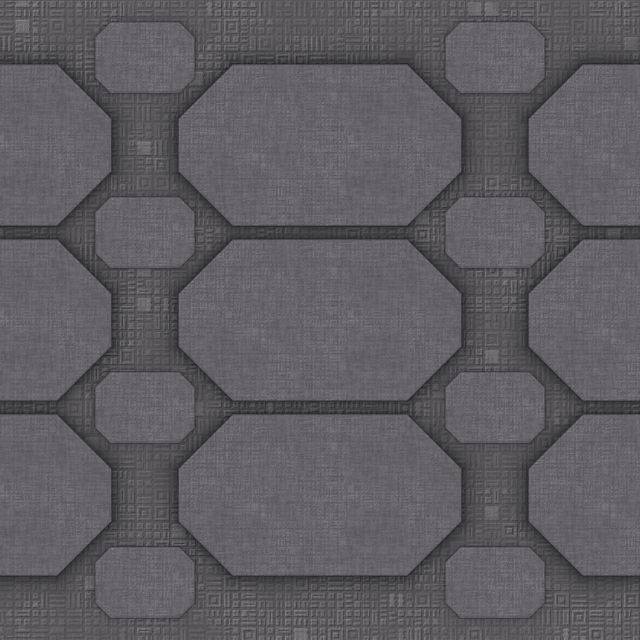
Give the GLSL for this pattern, as a WebGL 2 fragment shader.

```glsl
#version 300 es
precision highp float;
// Chamfered metal plates, large and small, floating over a recessed circuit floor.
// Plates are folded-grid distance fields; the floor is randomly split cells of
// nested grooves, lit as an emboss and darkened by soft contact shadows.

uniform vec2 u_resolution;
out vec4 outColor;

const vec2 PITCH = vec2(0.547, 0.2734);
const vec2 BIG_HALF = vec2(0.2214, 0.1263);
const vec2 SMALL_HALF = vec2(0.078, 0.0557);
const float BIG_CHAMFER = 0.085;
const float SMALL_CHAMFER = 0.024;
const vec3 FLOOR_COLOR = vec3(0.366, 0.359, 0.369);
const vec3 PLATE_COLOR = vec3(0.404, 0.395, 0.411);

float hash(vec2 p) {
    return fract(sin(dot(p, vec2(127.1, 311.7))) * 43758.5453);
}

float noise(vec2 p) {
    vec2 i = floor(p), f = fract(p);
    f = f * f * (3.0 - 2.0 * f);
    return mix(mix(hash(i), hash(i + vec2(1, 0)), f.x),
               mix(hash(i + vec2(0, 1)), hash(i + vec2(1, 1)), f.x), f.y);
}

float cloud(vec2 p) {
    return 0.45 * noise(p) + 0.33 * noise(p * 2.1 + 7.0) + 0.22 * noise(p * 4.3 + 3.0);
}

// Signed distance to a box with cut corners
float chamferBox(vec2 p, vec2 halfSize, float cut) {
    vec2 q = abs(p) - halfSize;
    float box = length(max(q, 0.0)) + min(max(q.x, q.y), 0.0);
    return max(box, (q.x + q.y + cut) * 0.70711);
}

// Position relative to the nearest plate of a limited grid
vec2 foldGrid(vec2 p, vec2 offset, vec2 limit) {
    vec2 id = floor(p / PITCH - offset + 0.5) + offset;
    return p - PITCH * clamp(id, -limit, limit);
}

// Height of random rectangular cells: x = groove relief, y = raised flat pad
vec2 circuit(vec2 p, float groove) {
    vec2 size = vec2(0.125);
    for (int i = 0; i < 6; i++) {
        vec2 corner = floor(p / size) * size;
        float pick = hash(corner * 64.0 + float(i) * 5.3);
        if (i > 3 && pick > 0.7) break;
        if (size.x > size.y * 1.9 || (pick < 0.4 && size.y < size.x * 1.9)) size.x *= 0.5;
        else size.y *= 0.5;
    }
    vec2 corner = floor(p / size) * size;
    vec2 local = p - corner;
    vec2 border = min(local, size - local);
    float edge = min(border.x, border.y);
    float kind = hash(corner * 64.0 + size * 91.0 + 2.7);
    float coord = kind < 0.5 ? edge : (kind < 0.68 ? local.x : local.y);
    float wave = abs(fract(coord / groove) - 0.5) * 2.0;
    float relief = smoothstep(0.25, 0.75, 1.0 - wave);
    float inner = smoothstep(0.1, 0.4, edge / groove);
    float pad = step(0.86, kind) * smoothstep(0.3, 0.6, edge / groove);
    return vec2(mix(relief * inner, 1.0, pad), pad);
}

// Emboss shading from two height samples, plus tone of grooves and pads
float circuitTone(vec2 p, float groove) {
    vec2 here = circuit(p, groove);
    vec2 lit = circuit(p + vec2(-0.2, 0.2) * groove, groove);
    return 0.65 * (here.x - lit.x) + 0.4 * (here.x - 0.45) + 0.35 * here.y;
}

// Woven grain with worn light patches; p is local to the plate
vec3 plateSurface(vec2 p) {
    float weave = noise(p * vec2(400.0, 70.0)) + noise(p * vec2(70.0, 400.0) + 9.0) - 1.0;
    float grain = hash(floor(p * 512.0)) - 0.5;
    float wear = cloud(p * 16.0 + 21.0);
    float etched = circuitTone(p * 2.3 + 0.31, 0.0115);
    float tone = 0.04 * weave + 0.036 * grain + 0.045 * (wear - 0.5);
    tone += etched * mix(0.012, 0.05, smoothstep(0.35, 0.65, wear));
    return PLATE_COLOR + tone * vec3(1.0, 1.0, 1.06);
}

// Two sizes of circuitry, brighter where worn
vec3 floorSurface(vec2 p) {
    float wear = cloud(p * 15.0 + 4.0);
    float contrast = mix(0.05, 0.115, smoothstep(0.35, 0.7, wear));
    float tone = circuitTone(p * 1.15 + 0.05, 0.0092) * contrast;
    tone += circuitTone(p * 2.1 + 0.43, 0.0105) * contrast * 0.4;
    tone += 0.05 * (wear - 0.5) + 0.03 * (noise(p * 300.0) - 0.5);
    return FLOOR_COLOR + tone;
}

float shadow(float d, float strength, float reach) {
    return 1.0 - strength * exp(-max(d, 0.0) / reach);
}

// Lay a plate over the base with a dark rim and a thin lit upper bevel
vec3 addPlate(vec3 base, vec2 p, float d, float pixel) {
    float rim = smoothstep(0.002, 0.0, abs(d));
    float bevel = smoothstep(0.0016, 0.0, abs(d + 0.0028)) * sign(p.y);
    vec3 surface = plateSurface(p) + 0.02 * bevel;
    vec3 color = mix(base, surface, smoothstep(pixel, -pixel, d));
    return color * (1.0 - 0.25 * rim);
}

void main() {
    vec2 p = gl_FragCoord.xy / u_resolution - 0.5;
    float pixel = 0.75 / min(u_resolution.x, u_resolution.y);
    vec2 bigPos = foldGrid(p, vec2(0.0), vec2(1.0));
    vec2 smallPos = foldGrid(p, vec2(0.5), vec2(0.5, 1.5));
    float big = chamferBox(bigPos, BIG_HALF, BIG_CHAMFER);
    float small = chamferBox(smallPos, SMALL_HALF, SMALL_CHAMFER);

    vec3 color = floorSurface(p);
    color *= shadow(big, 0.46, 0.0145) * shadow(small, 0.2, 0.006);
    color = addPlate(color, bigPos, big, pixel);
    color = addPlate(color, smallPos, small, pixel);
    outColor = vec4(color, 1.0);
}
```
